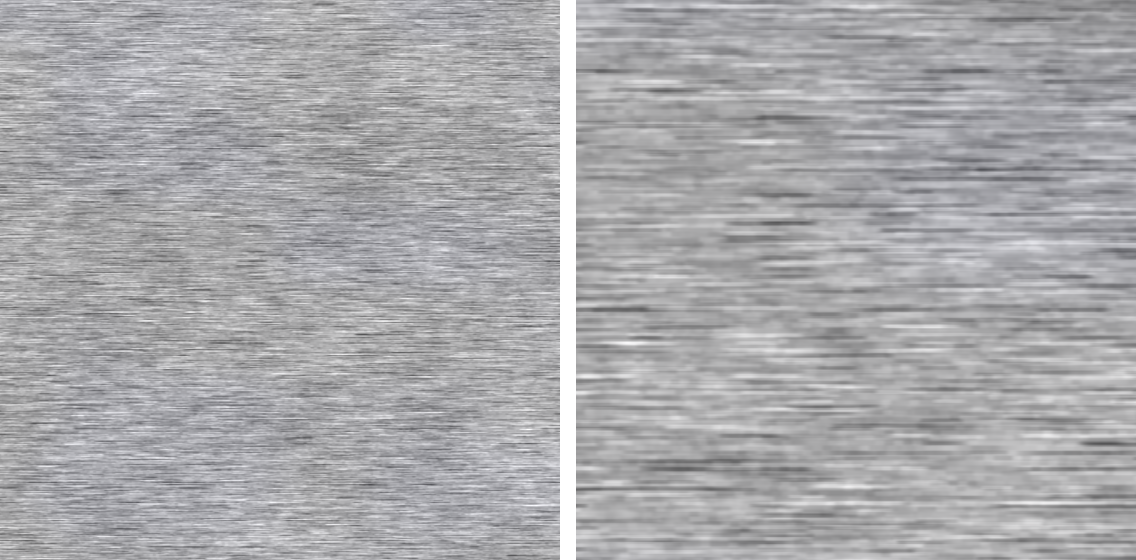
Left: the whole. Right: its middle third, enlarged.
Give the GLSL for this texture, as a WebGL 1 fragment shader.

```glsl
precision highp float;

// Brushed metal sheet: fine horizontal streaks over soft, cloudy grey patches.
// Streaks are stretched noise in thin rows, each row shifted at random so that
// no columns line up; separate hairline scratches in dark and bright lie on top.

uniform vec2 u_resolution;

const vec3 METAL_GREY = vec3(0.667, 0.666, 0.670);
const vec3 COOL_TINT = vec3(-0.006, -0.003, 0.014);

float hash(vec2 p) {
  return fract(sin(dot(p, vec2(127.1, 311.7))) * 43758.5453);
}

// Noise along one row, from 0 to 1, with fairly abrupt steps.
float rowNoise(float x, float row, float seed) {
  float shifted = x + 57.0 * hash(vec2(row, seed + 3.7));
  float cell = floor(shifted);
  float blend = smoothstep(0.15, 0.85, shifted - cell);
  return mix(hash(vec2(cell, row + seed)), hash(vec2(cell + 1.0, row + seed)), blend);
}

// Rows of noise with crisp borders; frequency sets streak length and thickness.
float streaks(vec2 uv, vec2 frequency, float seed) {
  vec2 p = uv * frequency;
  float row = floor(p.y);
  float blend = smoothstep(0.2, 0.8, p.y - row);
  return mix(rowNoise(p.x, row, seed), rowNoise(p.x, row + 1.0, seed), blend);
}

// Plain two-dimensional value noise for the broad patches.
float patches(vec2 uv, vec2 frequency, float seed) {
  vec2 p = uv * frequency + seed;
  vec2 cell = floor(p);
  vec2 blend = smoothstep(0.0, 1.0, p - cell);
  float low = mix(hash(cell), hash(cell + vec2(1.0, 0.0)), blend.x);
  float high = mix(hash(cell + vec2(0.0, 1.0)), hash(cell + 1.0), blend.x);
  return mix(low, high, blend.y);
}

float cloudTone(vec2 uv) {
  return 0.080 * (patches(uv, vec2(3.0, 4.0), 11.3) - 0.5)
       + 0.060 * (patches(uv, vec2(7.0, 10.0), 29.6) - 0.5)
       + 0.050 * (patches(uv, vec2(22.0, 36.0), 47.2) - 0.5);
}

float brushTone(vec2 uv) {
  return 0.115 * (streaks(uv, vec2(18.0, 300.0), 1.3) - 0.5)
       + 0.115 * (streaks(uv, vec2(42.0, 340.0), 5.9) - 0.5)
       + 0.050 * (streaks(uv, vec2(13.0, 190.0), 9.1) - 0.5)
       + 0.090 * (streaks(uv, vec2(85.0, 230.0), 13.6) - 0.5)
       + 0.075 * (streaks(uv, vec2(180.0, 330.0), 17.4) - 0.5);
}

// Hairlines: at most one per row at a random height, broken along its length.
float scratches(vec2 uv, vec2 frequency, float seed) {
  vec2 p = uv * frequency;
  float row = floor(p.y);
  float center = mix(0.35, 0.65, hash(vec2(row, seed)));
  float line = 1.0 - smoothstep(0.12, 0.35, abs(p.y - row - center));
  float presence = smoothstep(0.62, 0.88, rowNoise(p.x, row, seed));
  return line * presence;
}

void main() {
  vec2 uv = gl_FragCoord.xy / min(u_resolution.x, u_resolution.y);

  // Broad patches and brushed grain.
  float tone = cloudTone(uv) + brushTone(uv);

  // Dark and bright hairlines of two lengths.
  tone -= 0.14 * scratches(uv, vec2(18.0, 190.0), 23.5);
  tone -= 0.09 * scratches(uv, vec2(34.0, 220.0), 37.9);
  tone += 0.12 * scratches(uv, vec2(21.0, 200.0), 31.7);
  tone += 0.08 * scratches(uv, vec2(38.0, 230.0), 53.2);

  // Some patches lean towards a cool blue grey.
  float coolness = smoothstep(0.3, 0.9, patches(uv, vec2(5.0, 7.0), 83.1));
  vec3 color = METAL_GREY + tone + COOL_TINT * coolness;

  gl_FragColor = vec4(clamp(color, 0.0, 1.0), 1.0);
}
```
